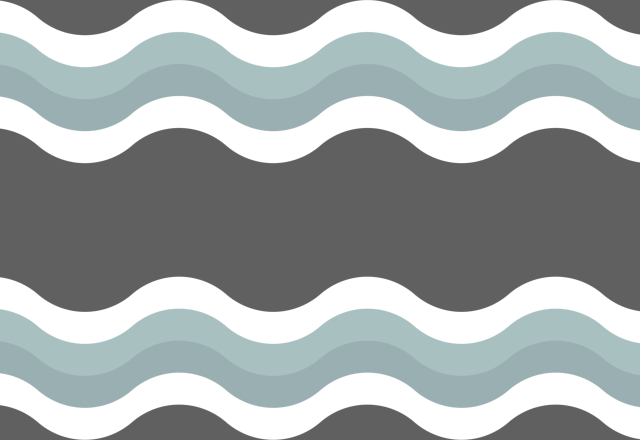
This pattern is drawn by a Shadertoy shader. Its source:

```glsl
// Horizontal wavy ribbons of white and two sea tints on a charcoal ground.

const vec3 CHARCOAL = vec3(0.376);
const vec3 WHITE = vec3(1.0);
const vec3 PALE_SEA = vec3(0.659, 0.757, 0.753);
const vec3 DEEP_SEA = vec3(0.604, 0.686, 0.694);

// Lengths are fractions of the canvas height.
const float WAVELENGTH = 0.428;
const float CREST_X = -0.021;
const float AMPLITUDE = 0.04;
const float RIBBON_PITCH = 0.6288;
const float STRIPE = 0.0727;

// Chain of alternating circular arcs: x = height, y = slope magnitude.
vec2 arcWave(float x, float wavelength, float amplitude) {
    float span = 0.5 * wavelength;
    float index = floor(x / span + 0.5);
    float t = x - index * span;
    float halfChord = 0.5 * span;
    float radius = (halfChord * halfChord + amplitude * amplitude) / (2.0 * amplitude);
    float rise = sqrt(radius * radius - t * t);
    float side = 1.0 - 2.0 * mod(index, 2.0);
    return vec2(side * (rise - radius + amplitude), abs(t) / rise);
}

// Antialiased step across an edge.
float edgeStep(float edge, float value, float blur) {
    return smoothstep(-blur, blur, value - edge);
}

// Stripe colours at a given depth below the ribbon's upper edge.
vec3 ribbon(float depth, float stripe, float blur) {
    vec3 color = mix(CHARCOAL, WHITE, edgeStep(0.0, depth, blur));
    color = mix(color, PALE_SEA, edgeStep(stripe, depth, blur));
    color = mix(color, DEEP_SEA, edgeStep(2.0 * stripe, depth, blur));
    color = mix(color, WHITE, edgeStep(3.0 * stripe, depth, blur));
    return mix(color, CHARCOAL, edgeStep(4.0 * stripe, depth, blur));
}

void mainImage(out vec4 fragColor, in vec2 fragCoord) {
    vec2 p = fragCoord / iResolution.y;
    vec2 wave = arcWave(p.x - CREST_X, WAVELENGTH, AMPLITUDE);

    // Depth below the wave, wrapped so the seam falls in the plain ground.
    float depth = 1.0 - p.y - AMPLITUDE + wave.x;
    float margin = 0.5 * (RIBBON_PITCH - 4.0 * STRIPE);
    depth = mod(depth + margin, RIBBON_PITCH) - margin;

    float blur = 0.75 * sqrt(1.0 + wave.y * wave.y) / iResolution.y;
    fragColor = vec4(ribbon(depth, STRIPE, blur), 1.0);
}
```
